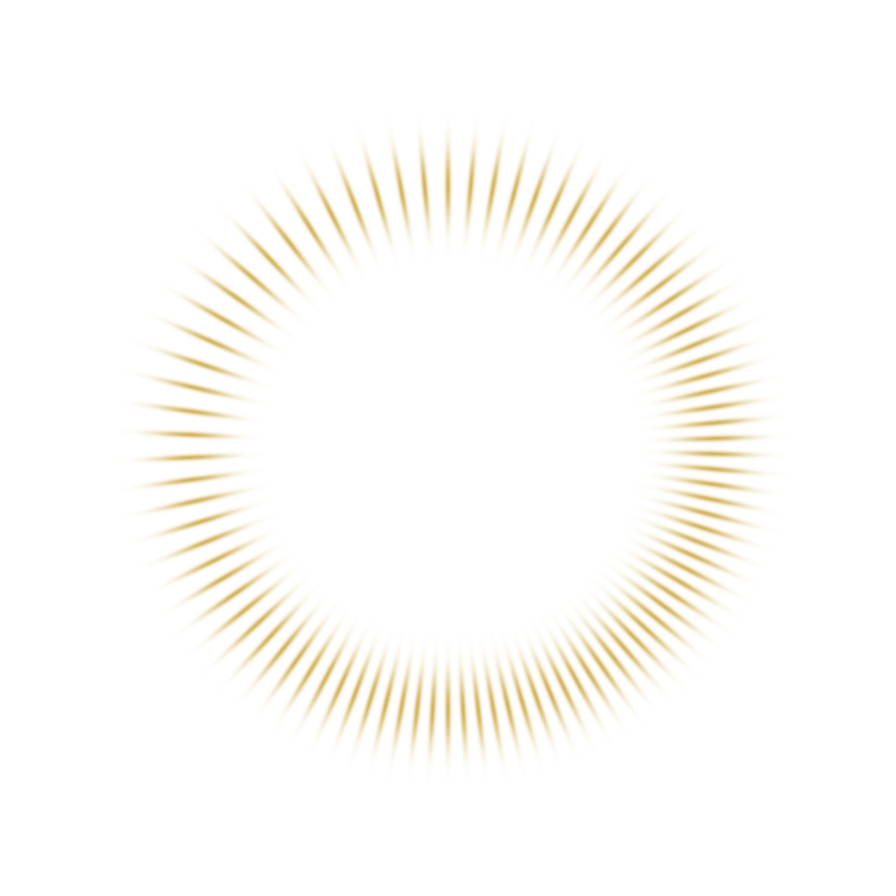
A WebGL 1 fragment shader for this background:

```glsl
precision highp float;
// A ring of soft golden rays on white, packed tighter toward the lower right.

uniform vec2 u_resolution;

#define RAY_COUNT 90.0
#define CROWDING 3.0
#define RAY_CENTER vec2(0.5, 0.502)
#define RING_CENTER vec2(0.505, 0.5)
#define RING_RADIUS 0.293
#define RING_SOFTNESS 0.027
#define RAY_WIDTH 0.0022
#define RAY_STRENGTH 0.95
#define GOLD vec3(0.82, 0.69, 0.33)
#define PAPER vec3(1.0)

const float TAU = 6.2831853;

float bell(float x, float sigma) {
  float t = x / sigma;
  return exp(-0.5 * t * t);
}

// Arc distance to the nearest ray, with spacing that varies around the circle
float rayDistance(vec2 p) {
  float angle = atan(p.y, p.x);
  float c = cos(angle);
  float s = sin(angle);
  float phase = RAY_COUNT * angle / TAU + CROWDING * (s + c);
  float density = RAY_COUNT / TAU + CROWDING * (c - s);
  return (fract(phase) - 0.5) * length(p) / density;
}

void main() {
  vec2 uv = (gl_FragCoord.xy - 0.5 * u_resolution)
          / min(u_resolution.x, u_resolution.y) + 0.5;

  // Radial fade: strongest on the ring, vanishing on both sides
  float ring = bell(length(uv - RING_CENTER) - RING_RADIUS, RING_SOFTNESS);

  // Thin rays, never narrower than about half a pixel
  float pixel = 1.0 / min(u_resolution.x, u_resolution.y);
  float ray = bell(rayDistance(uv - RAY_CENTER), max(RAY_WIDTH, 0.5 * pixel));

  gl_FragColor = vec4(mix(PAPER, GOLD, RAY_STRENGTH * ring * ray), 1.0);
}
```
